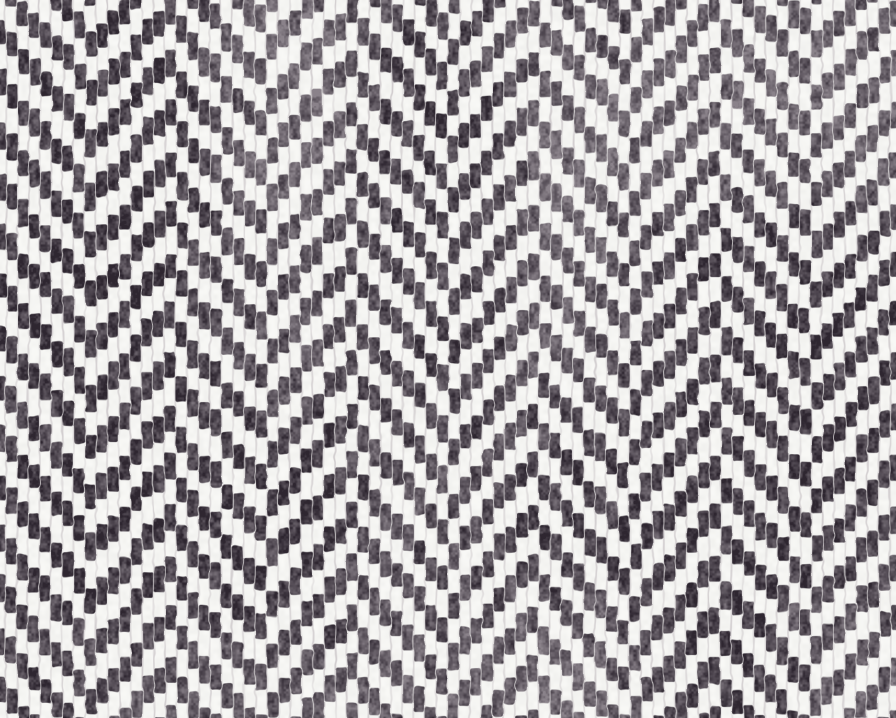
Write a Shadertoy shader that draws this texture.

```glsl
const float COLUMNS = 9.88;        // herringbone columns across the canvas
const float THREADS = 8.0;         // warp threads in one column
const float ROWS = 14.2;           // stripe repeats up the canvas
const float ROW_OFFSET = 0.77;     // stripe phase at the valley
const vec3 DEEP = vec3(0.18, 0.15, 0.19);
const vec3 FADED = vec3(0.54, 0.51, 0.54);
const vec3 CREAM = vec3(0.975, 0.975, 0.965);
const vec3 GROOVE = vec3(0.80, 0.78, 0.79);

float hash(vec2 p) {
    vec3 q = fract(p.xyx * vec3(0.1031, 0.1030, 0.0973));
    q += dot(q, q.yzx + 33.33);
    return fract((q.x + q.y) * q.z);
}

float noise(vec2 p) {
    vec2 i = floor(p), f = fract(p);
    f = f * f * (3.0 - 2.0 * f);
    return mix(mix(hash(i), hash(i + vec2(1, 0)), f.x),
               mix(hash(i + vec2(0, 1)), hash(i + vec2(1, 1)), f.x), f.y);
}

float roundedBox(vec2 p, vec2 halfSize, float radius) {
    vec2 d = abs(p) - halfSize + radius;
    return length(max(d, 0.0)) + min(max(d.x, d.y), 0.0) - radius;
}

// Stripe phase of a thread: quarter steps, reversed and broken at each column
float twillPhase(float thread) {
    float column = floor(thread / THREADS);
    float k = thread - column * THREADS;
    bool rising = mod(column, 2.0) < 0.5;
    return ROW_OFFSET + (rising ? k * 0.25 + 0.5 : (THREADS - 1.0 - k) * 0.25);
}

// Dark yarn tone from fine fibres, broad wear and the single stitch
vec3 yarnColor(vec2 p, float stitch) {
    float fibre = 0.6 * noise(p * vec2(190.0, 130.0)) + 0.4 * noise(p * 310.0);
    float wear = noise(p * vec2(5.0, 3.5) + 7.0);
    float tone = 0.48 + 1.0 * (fibre - 0.5) + 0.5 * (wear - 0.5) + 0.3 * (stitch - 0.5);
    return mix(DEEP, FADED, clamp(tone, 0.0, 1.0));
}

// Pale ground with fine, uneven grooves between threads
vec3 groundColor(vec2 p, float edgeDistance, float softness) {
    float line = 1.0 - smoothstep(0.0, 0.0012 + softness, edgeDistance);
    float strength = 0.3 + 0.6 * noise(p * vec2(60.0, 25.0));
    vec3 base = CREAM - 0.03 * noise(p * 150.0);
    return mix(base, GROOVE, line * strength);
}

void mainImage(out vec4 fragColor, in vec2 fragCoord) {
    vec2 uv = fragCoord / iResolution.xy;
    float aspect = iResolution.x / iResolution.y;
    vec2 p = fragCoord / iResolution.y;
    float softness = max(0.0014, 0.7 / iResolution.y);

    // Slight drift of the cloth and rough yarn edges
    vec2 drift = vec2(noise(p * 9.0), noise(p * 7.0 + 31.0)) - 0.5;
    vec2 rough = vec2(noise(p * 110.0), noise(p * 110.0 + 53.0)) - 0.5;
    vec2 cloth = uv + drift * vec2(0.003, 0.007) + rough * 0.0022;

    // Thread and stitch cells
    float x = (cloth.x - 0.5) * COLUMNS * THREADS;
    float thread = floor(x);
    float y = cloth.y * ROWS - twillPhase(thread) + 0.16 * (hash(vec2(thread, 4.0)) - 0.5);
    float row = floor(y + 0.5);
    float stitch = hash(vec2(thread, row) + 90.0);
    float jitter = hash(vec2(thread, row) + 200.0) - 0.5;

    // Rounded dark stitch, measured in canvas heights
    vec2 cell = vec2(aspect / (COLUMNS * THREADS), 1.0 / ROWS);
    vec2 local = vec2(x - thread - 0.5, y - row + 0.08 * jitter) * cell;
    vec2 halfSize = cell * vec2(0.47, 0.255 + 0.035 * (stitch - 0.5));
    float d = roundedBox(local, halfSize, 0.003);
    float coverage = 1.0 - smoothstep(-softness, softness, d);

    float edgeDistance = 0.5 * cell.x - abs(local.x);
    vec3 ground = groundColor(p, edgeDistance, softness);
    fragColor = vec4(mix(ground, yarnColor(p, stitch), coverage), 1.0);
}
```
